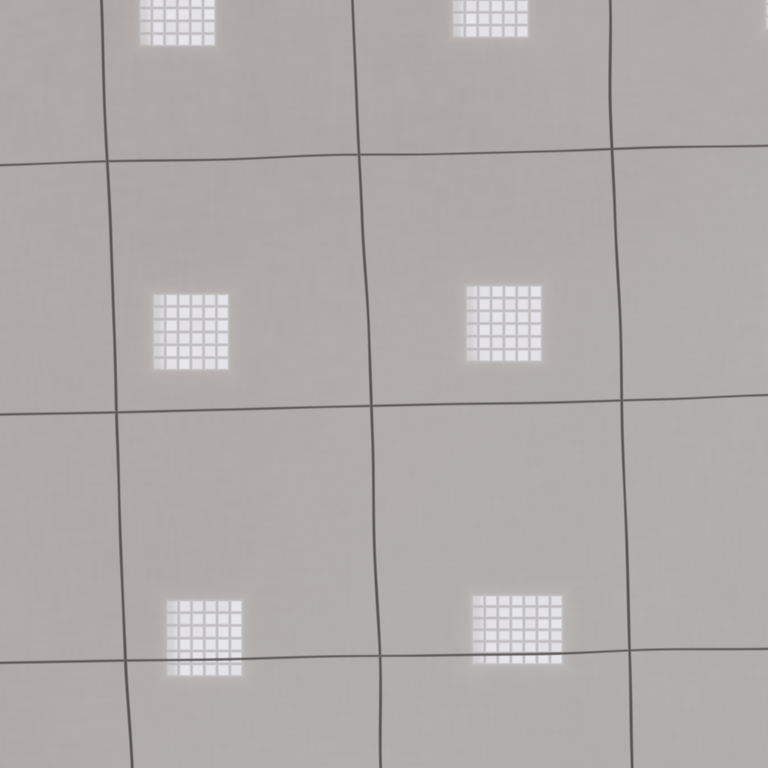
Write a Shadertoy shader that draws this texture.

```glsl
// Polished grey floor tiles with thin wavy dark joints and reflections of gridded ceiling lights.
#define TILE_COLOR   vec3(0.688, 0.670, 0.664)
#define JOINT_COLOR  vec3(0.350, 0.330, 0.330)
#define LIGHT_COLOR  vec3(0.905, 0.902, 0.922)
#define LOUVER_COLOR vec3(0.755, 0.748, 0.758)
#define JOINT_HALF   vec2(0.0017, 0.0014)
#define JOINT_WOBBLE 0.0065
#define LIGHT_HALF   vec2(0.050, 0.050)
#define LOUVER_HALF  0.0018
#define CLOUD_AMOUNT 0.022
#define WEAVE_AMOUNT 0.006

float hash(vec2 p) {
    vec3 q = fract(vec3(p.xyx) * 0.1031);
    q += dot(q, q.yzx + 33.33);
    return fract((q.x + q.y) * q.z);
}

float noise(vec2 p) {
    vec2 i = floor(p), f = fract(p);
    f = f * f * (3.0 - 2.0 * f);
    return mix(mix(hash(i), hash(i + vec2(1, 0)), f.x),
               mix(hash(i + vec2(0, 1)), hash(i + vec2(1, 1)), f.x), f.y);
}

float fbm(vec2 p) {
    float sum = 0.0, weight = 0.5;
    for (int k = 0; k < 4; k++) {
        sum += weight * noise(p);
        p = p * 2.03 + 7.1;
        weight *= 0.5;
    }
    return sum;
}

// Coverage inside an edge: 1 where d is negative
float inside(float d, float blur) {
    return 1.0 - smoothstep(-blur, blur, d);
}

// Reflected lamps lie on their own slightly tilted lattice
vec2 lightCenter(vec2 id) {
    return vec2(0.266 + 0.4076 * id.x - 0.0175 * id.y,
                0.169 + 0.0110 * id.x + (0.3871 + 0.0116 * id.y) * id.y);
}

// Slightly skewed joint grid, each line bent by its own noise
float jointMask(vec2 p, float blur) {
    vec2 pitch = vec2(0.3274 + 0.004 * p.y, 0.3250 + 0.003 * p.x);
    vec2 start = vec2(0.1706 - 0.0404 * p.y, 0.1362 + 0.0195 * p.x);
    vec2 line = floor((p - start) / pitch + 0.5);
    vec2 bend = vec2(noise(vec2(p.y * 7.0, line.x * 5.0 + 3.0)),
                     noise(vec2(p.x * 7.0, line.y * 5.0 + 40.0))) - 0.5;
    vec2 d = abs(p - start - line * pitch - bend * JOINT_WOBBLE * vec2(1.0, 0.6));
    float thickness = 0.85 + 0.3 * noise(p * 14.0);
    vec2 w = JOINT_HALF * thickness;
    return max(inside(d.x - w.x, blur), inside(d.y - w.y, blur) * 0.92);
}

// Blends one louvered lamp over the floor colour
vec3 addLight(vec3 col, vec2 p, vec2 id, float blur) {
    float wide = float(id.x == 1.0 && id.y == 0.0);
    vec2 halfSize = LIGHT_HALF + wide * vec2(0.0095, -0.0045);
    vec2 count = vec2(6.0 + wide, 6.0);
    vec2 pitch = 2.0 * halfSize / count;

    vec2 q = p - lightCenter(id);
    vec2 d = abs(q) - halfSize;
    float outer = max(d.x, d.y);
    col += 0.035 * exp(-max(outer, 0.0) * 110.0);

    // Bright cells between the louver bars
    vec2 g = (q + halfSize) / pitch;
    vec2 cell = floor(g);
    vec2 edge = (0.5 - abs(fract(g) - 0.5)) * pitch;
    float bars = inside(min(edge.x, edge.y) - LOUVER_HALF, blur);

    // The left column and some cells reflect more weakly
    float strength = 0.86 + 0.14 * hash(cell + id * 17.0);
    strength *= mix(0.62, 1.0, smoothstep(0.4, 1.1, g.x));
    strength *= mix(0.75, 1.0, smoothstep(0.0, 1.6, g.x + g.y));
    vec3 lamp = mix(LIGHT_COLOR, LOUVER_COLOR, bars);
    return mix(col, lamp, strength * inside(outer, blur * 1.2));
}

void mainImage(out vec4 fragColor, in vec2 fragCoord) {
    vec2 p = fragCoord / iResolution.xy;
    float blur = 0.0006 + 0.7 / min(iResolution.x, iResolution.y);

    // Tile surface: soft clouds, faint woven marks, cooler toward the lower right
    vec3 col = TILE_COLOR + CLOUD_AMOUNT * (fbm(p * 4.0) - 0.47);
    float weave = noise(p * vec2(40.0, 170.0)) + noise(p * vec2(170.0, 40.0)) - 1.0;
    col += WEAVE_AMOUNT * weave;
    float cool = smoothstep(0.5, 1.6, p.x + 1.0 - p.y);
    col += mix(vec3(-0.004, -0.006, -0.010), vec3(0.008, 0.010, 0.016), cool);

    // Ceiling light reflections
    for (int j = 0; j < 3; j++)
        for (int i = 0; i < 3; i++)
            col = addLight(col, p, vec2(i, j), blur);

    // Joints stay dark across the reflections
    col = mix(col, JOINT_COLOR, jointMask(p, blur));
    fragColor = vec4(col, 1.0);
}
```
